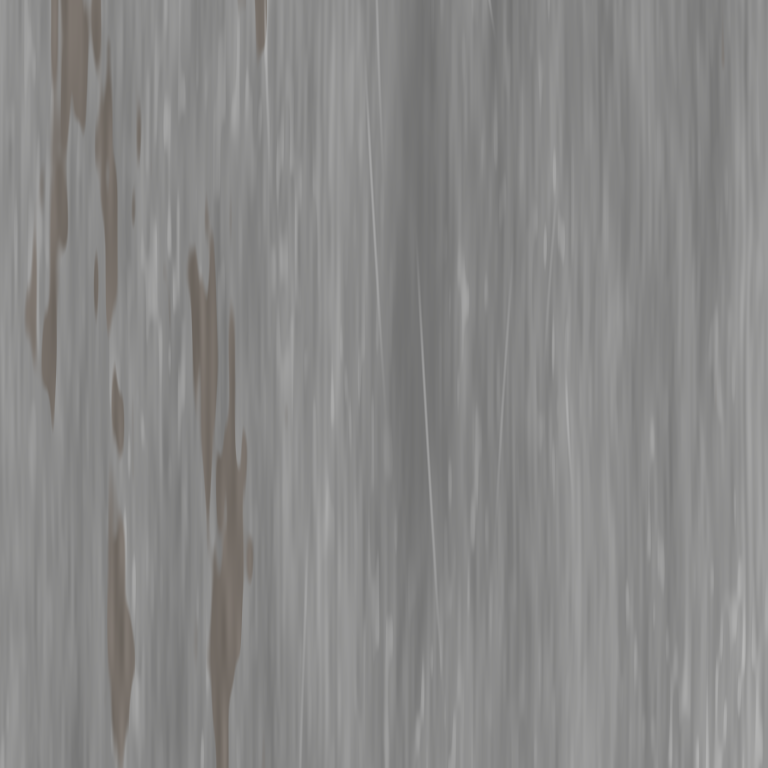
Give the GLSL for this texture, as a WebGL 1 fragment shader.

```glsl
precision highp float;
// Brushed grey stone: vertical streaks, brown stains and thin pale scratches.
uniform vec2 u_resolution;

#define BASE_GREY 0.542
#define BROAD_CONTRAST 0.075
#define STREAK_CONTRAST 0.065
#define FINE_CONTRAST 0.06
#define FLECK_STRENGTH 0.075
#define STAIN_OPACITY 0.85
#define STAIN_THRESHOLD 0.86
#define SCRATCH_COUNT 9
#define SCRATCH_WIDTH 0.0016
#define SCRATCH_OPACITY 0.6
#define STAIN_DARK vec3(0.385, 0.355, 0.325)
#define STAIN_LIGHT vec3(0.490, 0.455, 0.425)

float hash(vec2 p) {
  vec3 q = fract(vec3(p.xyx) * 0.1031);
  q += dot(q, q.yzx + 33.33);
  return fract((q.x + q.y) * q.z);
}

float ease(float t) { return t * t * (3.0 - 2.0 * t); }

float bell(float x, float center, float width) {
  float d = (x - center) / width;
  return exp(-d * d);
}

// One column of smooth noise, shifted by its own random offset.
float column(float id, float y, float seed) {
  y += 40.0 * hash(vec2(id, seed + 7.0));
  float cell = floor(y);
  vec2 key = vec2(id + seed * 17.0, cell);
  return mix(hash(key), hash(key + vec2(0.0, 1.0)), ease(fract(y)));
}

// Noise stretched along y, without a visible lattice.
float streak(vec2 p, vec2 scale, float seed) {
  p *= scale;
  float id = floor(p.x);
  return mix(column(id, p.y, seed), column(id + 1.0, p.y, seed), ease(fract(p.x)));
}

// Broad bands, layered streaks and pale flecks.
float stoneGrey(vec2 p) {
  float grey = BASE_GREY;
  grey += BROAD_CONTRAST * (streak(p, vec2(13.0, 0.9), 1.0) - 0.5);
  grey += STREAK_CONTRAST * (streak(p, vec2(48.0, 2.2), 2.0) - 0.5);
  grey += 0.8 * STREAK_CONTRAST * (streak(p, vec2(115.0, 5.0), 3.0) - 0.5);

  float calm = bell(p.x, 0.545, 0.045) * smoothstep(0.1, 0.45, p.y);
  float fine = streak(p, vec2(250.0, 11.0), 4.0) - 0.5;
  grey += FINE_CONTRAST * fine * (1.0 - 0.7 * calm);
  grey -= 0.045 * calm + 0.03 * bell(p.x, 0.115, 0.025);
  grey -= 0.03 * bell(p.x, 0.67, 0.025) * p.y;

  float patches = smoothstep(0.4, 0.8, streak(p, vec2(18.0, 2.5), 5.0));
  float fleck = smoothstep(0.6, 0.95, streak(p, vec2(170.0, 13.0), 6.0));
  grey += FLECK_STRENGTH * fleck * (0.25 + patches) * (1.0 - 0.8 * calm);

  // Bundles of long, straight lines.
  float bundle = bell(p.x, 0.432, 0.014) + bell(p.x, 0.968, 0.018);
  float lines = streak(p, vec2(230.0, 0.3), 8.0);
  return grey + bundle * (0.02 + 0.08 * (lines - 0.5));
}

// Stain coverage: ragged patches gathered along a few uneven columns.
float stainMask(vec2 p) {
  float area = bell(p.x, 0.03 + 0.06 * p.y, 0.026) * smoothstep(0.3, 0.65, p.y);
  area += bell(p.x, 0.16 - 0.02 * p.y, 0.022) * (0.85 - 0.25 * p.y);
  area += bell(p.x, 0.295 - 0.03 * p.y, 0.036) * (1.0 - smoothstep(0.6, 0.95, p.y));
  area += 0.65 * bell(p.x, 0.34, 0.013) * smoothstep(0.7, 0.9, p.y);
  area += 0.4 * bell(p.x, 0.945, 0.018) * smoothstep(0.3, 0.5, p.y);
  area += 0.16 * (1.0 - smoothstep(0.33, 0.42, p.x));
  float ragged = 0.5 * streak(p, vec2(55.0, 5.0), 9.0);
  ragged += 0.45 * streak(p, vec2(125.0, 12.0), 10.0);
  return smoothstep(0.0, 0.14, 0.52 * area + ragged - STAIN_THRESHOLD);
}

// Long, slightly bent lines that fade towards both ends.
float scratches(vec2 p, float pixel) {
  float total = 0.0;
  for (int i = 0; i < SCRATCH_COUNT; i++) {
    float id = float(i);
    float spread = (id + hash(vec2(id, 61.0))) / float(SCRATCH_COUNT);
    vec2 top = vec2(0.32 + 0.46 * spread, 0.4 + 0.75 * hash(vec2(id, 62.0)));
    float len = mix(0.2, 0.75, hash(vec2(id, 63.0)));
    float slope = mix(-0.1, 0.11, hash(vec2(id, 64.0)));
    float drop = top.y - p.y;
    float t = drop / len;
    float d = abs(p.x - top.x - slope * drop - 0.006 * t * t);
    float fade = smoothstep(0.0, 0.35, t) * (1.0 - smoothstep(0.45, 1.0, t));
    float line = 1.0 - smoothstep(0.0, SCRATCH_WIDTH + pixel, d);
    total = max(total, line * fade * mix(0.4, 1.0, hash(vec2(id, 65.0))));
  }
  return total;
}

void main() {
  vec2 p = gl_FragCoord.xy / u_resolution;
  vec2 bent = p + vec2(0.004 * streak(p.yx, vec2(4.0, 3.0), 11.0), 0.0);

  vec3 color = stoneGrey(bent) * vec3(1.0, 1.0, 0.997);
  vec3 stain = mix(STAIN_DARK, STAIN_LIGHT, streak(bent, vec2(150.0, 8.0), 12.0));
  color = mix(color, stain, STAIN_OPACITY * stainMask(bent));
  color = mix(color, vec3(0.74), SCRATCH_OPACITY * scratches(p, 1.0 / u_resolution.x));
  gl_FragColor = vec4(color, 1.0);
}
```
